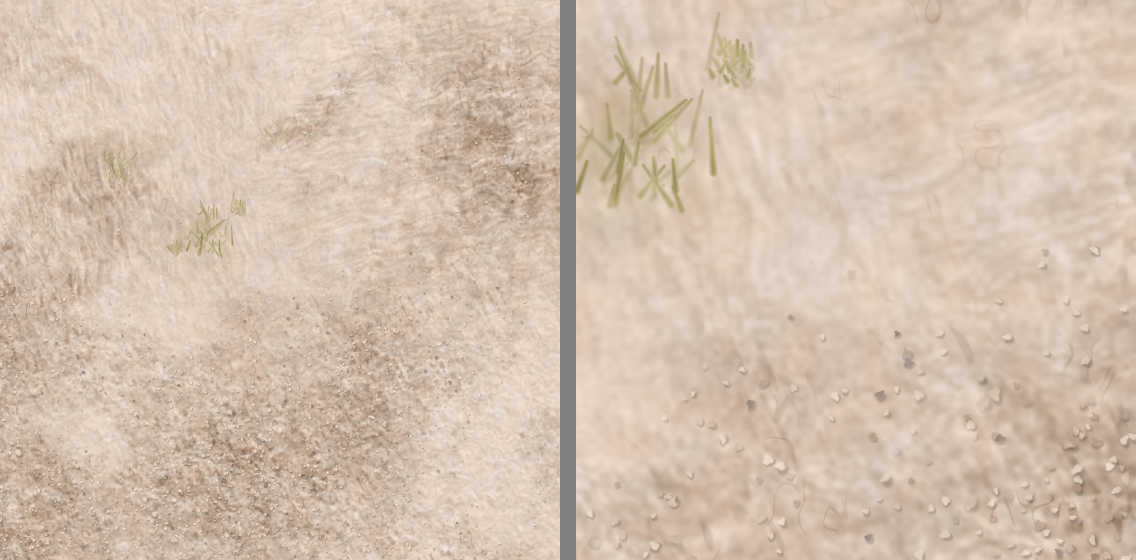
Left: the whole. Right: its middle third, enlarged.
This texture is drawn by a three.js fragment shader. Its source:

```glsl
// Dry dusty ground with rough brown soil patches, pebbles, fine cracks and sparse grass.
varying vec2 vUv;

float hash(vec2 p) {
  vec3 q = fract(vec3(p.xyx) * 0.1031);
  q += dot(q, q.yzx + 33.33);
  return fract((q.x + q.y) * q.z);
}

vec2 hash2(vec2 p) { return vec2(hash(p), hash(p + 57.3)); }

float noise(vec2 p) {
  vec2 i = floor(p), f = fract(p);
  f = f * f * (3.0 - 2.0 * f);
  return mix(mix(hash(i), hash(i + vec2(1, 0)), f.x),
             mix(hash(i + vec2(0, 1)), hash(i + vec2(1, 1)), f.x), f.y);
}

float fbm(vec2 p) {
  float sum = 0.0, amp = 0.5;
  for (int i = 0; i < 5; i++) {
    sum += amp * noise(p);
    p = mat2(1.6, 1.2, -1.2, 1.6) * p + 11.7;
    amp *= 0.5;
  }
  return sum;
}

vec2 turn(vec2 p, float a) { return mat2(cos(a), -sin(a), sin(a), cos(a)) * p; }

float blob(vec2 p, vec2 center, vec2 size) {
  vec2 d = (p - center) / size;
  return exp(-dot(d, d));
}

// Signed relief of stretched bumps lit from one side
float grain(vec2 p, float angle, vec2 freq) {
  vec2 q = turn(p, angle) * freq + 1.5 * noise(p * 30.0);
  float coarse = noise(q) - noise(q + vec2(0.7, 0.5));
  q = q * 1.8 + 31.0;
  return coarse + 0.8 * (noise(q) - noise(q + vec2(0.7, 0.5)));
}

// Scattered angular stones: x is coverage, y is shade, z is the shadow below
vec3 stones(vec2 p, float cells, float density, float size) {
  vec2 g = p * cells, id = floor(g);
  vec3 result = vec3(0.0, 0.5, 0.0);
  for (int y = -1; y <= 1; y++)
  for (int x = -1; x <= 1; x++) {
    vec2 c = id + vec2(x, y);
    float present = smoothstep(0.0, 0.04, density - hash(c + 7.1));
    vec2 offset = g - c - hash2(c);
    float spin = hash(c + 3.7) * 6.28;
    vec2 d = turn(offset, spin) * vec2(1.0 + 0.8 * hash(c + 9.2), 1.0);
    float angle = atan(d.y, d.x);
    float r = size * (0.45 + 0.55 * hash(c + 5.5));
    r *= 1.0 + 0.16 * sin(angle * 3.0 + c.x) + 0.08 * sin(angle * 5.0 + c.y);
    float cover = present * smoothstep(r + 0.1, r - 0.1, length(d));
    float shadow = smoothstep(r + 0.15, r - 0.1, length(offset + vec2(-0.1, 0.16)));
    result.z = max(result.z, present * shadow);
    if (cover > result.x) result.xy = vec2(cover, hash(c + 1.9));
  }
  return result;
}

// Thin, mostly upright blades around a center
float tuft(vec2 p, vec2 center, float radius) {
  float cover = 0.0;
  for (int i = 0; i < 44; i++) {
    vec2 seed = vec2(float(i), floor(center.x * 991.0));
    vec2 root = center + (hash2(seed) + hash2(seed + 40.0) - 1.0) * radius;
    float lean = (hash(seed + 17.0) - 0.5) * 1.8;
    vec2 blade = vec2(sin(lean), cos(lean)) * radius * (0.2 + 0.5 * hash(seed + 23.0));
    vec2 d = p - root;
    float along = clamp(dot(d, blade) / dot(blade, blade), 0.0, 1.0);
    float edge = smoothstep(0.0034 - 0.0016 * along, 0.0, length(d - blade * along));
    cover = max(cover, edge * (0.25 + 0.75 * hash(seed + 29.0)));
  }
  return cover;
}

void main() {
  vec2 p = vUv;
  vec2 w = p + 0.2 * (vec2(fbm(p * 6.0), fbm(p * 6.0 + 20.0)) - 0.48);

  // Where the soil is bare and rough, and where dust smooths it over
  float rough = 0.85 * blob(w, vec2(0.45, 0.14), vec2(0.36, 0.21))
    + 0.85 * blob(w, vec2(0.93, 0.71), vec2(0.17, 0.2))
    + 0.75 * blob(w, vec2(0.0, 0.1), vec2(0.14, 0.28))
    + 0.55 * blob(w, vec2(0.04, 0.5), vec2(0.16, 0.2))
    + 0.8 * blob(w, vec2(0.54, 0.79), vec2(0.065, 0.07))
    + 0.55 * blob(w, vec2(0.74, 0.37), vec2(0.17, 0.1))
    + 0.35 * blob(w, vec2(0.2, 0.68), vec2(0.15, 0.08))
    - 0.7 * blob(w, vec2(0.13, 0.2), vec2(0.07, 0.1))
    - 0.5 * blob(w, vec2(0.87, 0.24), vec2(0.07));
  rough = clamp(rough + 1.0 * (fbm(p * 9.0 + 4.0) - 0.48), 0.0, 1.0);

  // Streaks run upright at left and nearly level at upper right; soil below is granular
  float low = smoothstep(0.55, 0.35, w.y);
  float right = smoothstep(-0.06, 0.06, w.x - 0.45 - 0.5 * max(0.65 - w.y, 0.0));
  float streaks = mix(grain(p, 0.2, vec2(120, 48)), grain(p, 0.35, vec2(50, 120)), right);
  float relief = mix(streaks, grain(p, 0.6, vec2(115, 100)), low);
  float fine = noise(p * 230.0) - 0.5;
  float clumps = fbm(p * 42.0) - 0.48;

  float tone = 0.07 + 0.42 * rough + 0.25 * (fbm(p * 5.0 + 9.0) - 0.48);
  tone += relief * (0.15 + 0.2 * rough) + fine * (0.13 + 0.24 * rough);
  tone += clumps * (0.25 + 0.6 * rough);

  // Dark flecks and short broken cracks
  float fleck = smoothstep(0.66, 0.9, noise(turn(p, 0.2) * mix(vec2(130, 70), vec2(120), low) + 7.0));
  tone += 0.38 * fleck * smoothstep(0.4, 0.65, noise(p * 22.0)) * (0.3 + 0.7 * rough);
  float ridge = abs(noise(turn(p, 0.25) * vec2(90, 48) + 2.0 * noise(p * 70.0)) - 0.5);
  float broken = smoothstep(0.58, 0.78, noise(p * 33.0 + 60.0));
  tone += 0.35 * smoothstep(0.1, 0.0, ridge) * broken * (0.4 + 0.6 * rough);

  vec3 dust = vec3(0.905, 0.84, 0.785), earth = vec3(0.605, 0.495, 0.405);
  vec3 color = mix(dust, earth, clamp(tone, -0.15, 1.4));
  color += vec3(0.012, -0.002, -0.012) * (noise(p * 45.0 + 80.0) - 0.5) * 2.0;

  // Pebbles from grit to small stones, mostly in the lower soil
  float gritty = rough * (0.2 + 0.8 * low);
  for (int i = 0; i < 3; i++) {
    float level = float(i);
    float density = (0.015 + 0.5 * gritty) / pow(2.6, level);
    vec3 stone = stones(p + level * 3.3, 125.0 / pow(1.7, level), density, 0.4 - 0.05 * level);
    color *= 1.0 - 0.16 * stone.z * (1.0 - stone.x);
    vec3 face = mix(vec3(0.72, 0.61, 0.53), vec3(0.93, 0.87, 0.81), smoothstep(0.1, 0.7, stone.y));
    face = mix(face, vec3(0.53, 0.47, 0.43), step(stone.y, 0.06));
    color = mix(color, face - 0.07 * relief + 0.08 * fine, stone.x * 0.7);
  }

  // Grass tufts with a faint green stain around them
  float grass = tuft(p, vec2(0.37, 0.585), 0.05);
  grass = max(grass, 0.9 * tuft(p, vec2(0.427, 0.627), 0.016));
  grass = max(grass, 0.8 * tuft(p, vec2(0.315, 0.553), 0.014));
  grass = max(grass, 0.7 * tuft(p, vec2(0.213, 0.695), 0.03));
  grass = max(grass, 0.4 * tuft(p, vec2(0.07, 0.595), 0.045));
  grass = max(grass, 0.4 * tuft(p, vec2(0.5, 0.755), 0.035));
  float stain = blob(w, vec2(0.37, 0.59), vec2(0.04)) + 0.4 * blob(w, vec2(0.17, 0.72), vec2(0.08, 0.05));
  color = mix(color, vec3(0.62, 0.57, 0.34), 0.3 * stain);
  vec3 leaf = mix(vec3(0.42, 0.4, 0.17), vec3(0.68, 0.66, 0.36), noise(p * 90.0));
  gl_FragColor = vec4(mix(color, leaf, grass * 0.75), 1.0);
}
```
